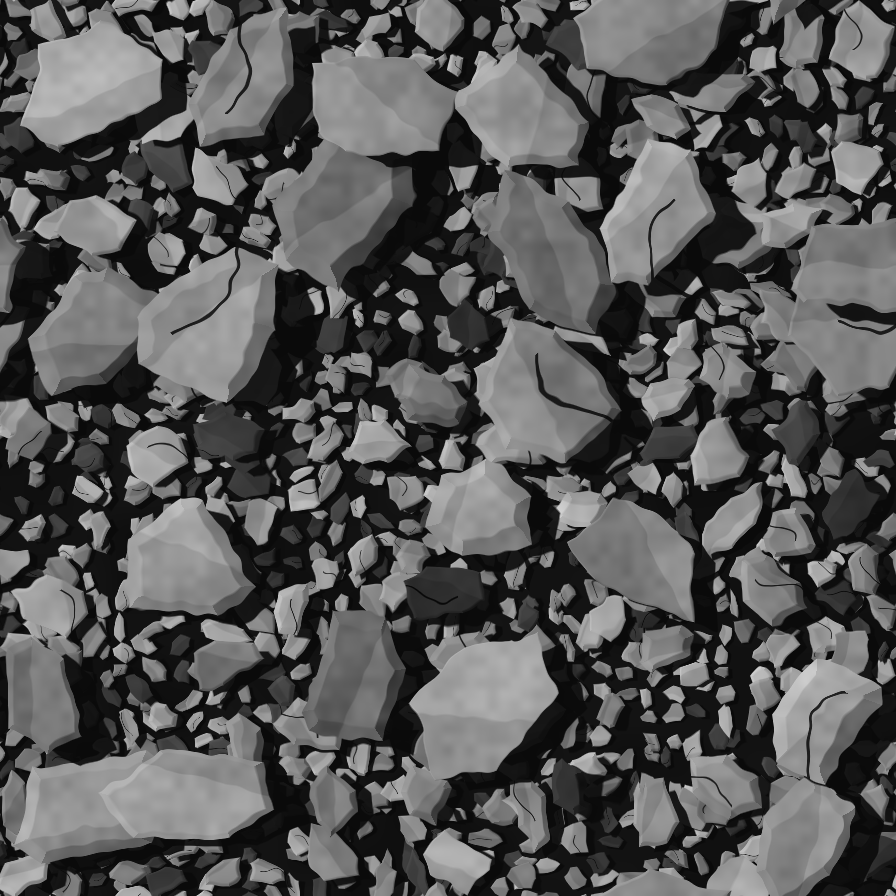
Write a WebGL 2 fragment shader that draws this texture.

```glsl
#version 300 es
precision highp float;
// Tiling bed of broken grey stones, lit from the left with hard dark shadows.

uniform vec2 u_resolution;
out vec4 fragColor;

const float TAU = 6.2831853;
const int SIDES = 6;
const vec2 LIGHT_DIR = vec2(-0.92, 0.39);
const float SHADOW_LENGTH = 0.27;   // in cells of the layer
const float GROUND_TONE = 0.065;
const float SHADOW_FLOOR = 0.035;
const float SHADOW_KEEP = 0.09;     // light left inside a shadow
const float DARKEST_STONE = 0.43;
const float BRIGHTEST_STONE = 0.65;
const float CHIP_AMOUNT = 0.0065;   // roughness of the outlines
const float BEND_AMOUNT = 0.020;

vec4 hash4(vec3 seed) {
    vec4 h = fract(seed.xyzx * vec4(0.1031, 0.1030, 0.0973, 0.1099));
    h += dot(h, h.wzxy + 33.33);
    return fract((h.xxyz + h.yzzw) * h.zywx);
}

// Value noise that wraps after a whole number of cells.
float noise(vec2 p, float period, float seed) {
    vec2 g = p * period, cell = floor(g), f = g - cell;
    f = f * f * (3.0 - 2.0 * f);
    vec2 lo = mod(cell, period), hi = mod(cell + 1.0, period);
    float a = hash4(vec3(lo, seed)).x;
    float b = hash4(vec3(hi.x, lo.y, seed)).x;
    float c = hash4(vec3(lo.x, hi.y, seed)).x;
    float d = hash4(vec3(hi, seed)).x;
    return mix(mix(a, b, f.x), mix(c, d, f.x), f.y);
}

vec2 noise2(vec2 p, float period, float seed) {
    return vec2(noise(p, period, seed), noise(p, period, seed + 7.0)) - 0.5;
}

// Signed distance to an irregular convex stone, with its nearest side's normal.
float stoneDistance(vec2 q, float size, vec4 h, out vec2 normal) {
    float d = -10.0;
    for (int i = 0; i < SIDES; i++) {
        float k = float(i);
        float angle = TAU * (k + 0.5 * fract(h.x * 17.0 + k * 0.618)) / float(SIDES);
        vec2 side = vec2(cos(angle), sin(angle));
        float reach = size * mix(0.65, 1.05, fract(h.z * 13.0 + k * 0.377));
        float e = dot(q, side) - reach;
        if (e > d) { d = e; normal = side; }
    }
    return d;
}

float coverage(float d, float pixel) {
    return clamp(0.5 - d / pixel, 0.0, 1.0);
}

// Paints one layer of stones and their shadows over the tone below.
float addStones(float below, vec2 p, float count, float presence, float dimShare, float grain, float seed) {
    vec2 g = p * count, cell = floor(g);
    float pixel = 1.2 * count / u_resolution.y;
    float tone = below;
    for (int y = -1; y <= 1; y++)
    for (int x = -1; x <= 1; x++) {
        vec2 id = cell + vec2(x, y);
        vec3 key = vec3(mod(id, count), seed);
        vec4 shape = hash4(key), look = hash4(key + vec3(0.0, 0.0, 31.0));
        vec4 extra = hash4(key + vec3(0.0, 0.0, 57.0));
        if (extra.x > presence) continue;

        vec2 q = g - id - mix(vec2(0.2), vec2(0.8), shape.yw);
        float turn = look.x * TAU, c = cos(turn), s = sin(turn);
        mat2 rotation = mat2(c, -s, s, c);
        vec2 squash = vec2(1.0, mix(1.0, 1.7, look.y));
        float size = mix(0.41, 0.56, extra.y);
        vec2 normal, unused;
        vec2 local = rotation * q * squash;
        float d = stoneDistance(local, size, shape, normal);

        // Cast shadow
        vec2 shifted = rotation * (q + LIGHT_DIR * SHADOW_LENGTH * mix(0.6, 1.0, look.w)) * squash;
        float shadow = coverage(stoneDistance(shifted, size * 0.98, shape, unused), pixel * 1.5);
        tone = mix(tone, SHADOW_FLOOR + SHADOW_KEEP * tone, shadow);

        // Flat top split by a fold
        float stone = mix(DARKEST_STONE, BRIGHTEST_STONE, look.z) + grain;
        float foldSide = dot(local, vec2(0.35, 0.94)) - (extra.z - 0.5) * 0.4;
        stone += mix(-0.035, 0.035, coverage(foldSide, pixel * 2.0));

        // Bevelled flanks, bright toward the light and dark away from it
        float facing = dot(normalize(normal * rotation), LIGHT_DIR);
        float flank = coverage(-d - 0.13 * extra.w, pixel * 2.0);
        stone += flank * facing * (facing > 0.0 ? 0.09 : 0.22);

        // Narrow crack along some stones
        float crackLine = abs(local.y + 0.12 * sin(local.x * 7.0 + shape.x * TAU) - 0.1);
        float crack = coverage(crackLine - 0.014, pixel) * step(0.72, shape.z);
        stone *= 1.0 - 0.8 * crack * step(-0.15, local.x);

        stone *= extra.x < presence * dimShare ? 0.42 : 1.0;
        tone = mix(tone, stone, coverage(d, pixel));
    }
    return tone;
}

void main() {
    vec2 p = gl_FragCoord.xy / u_resolution;
    float grain = 0.09 * (noise(p, 24.0, 3.0) - 0.5) + 0.07 * (noise(p, 80.0, 5.0) - 0.5);
    vec2 rough = p + BEND_AMOUNT * noise2(p, 14.0, 11.0) + CHIP_AMOUNT * noise2(p, 64.0, 13.0);

    // Layers from fine rubble up to large blocks
    float tone = GROUND_TONE + 0.03 * (noise(p, 20.0, 17.0) - 0.5);
    tone = addStones(tone, rough, 38.0, 0.85, 0.25, grain, 101.0);
    tone = addStones(tone, rough, 23.0, 0.70, 0.20, grain, 211.0);
    tone = addStones(tone, rough, 13.0, 0.58, 0.10, grain, 307.0);
    tone = addStones(tone, rough, 6.0, 0.55, 0.0, grain, 401.0);
    fragColor = vec4(vec3(clamp(tone, 0.0, 1.0)), 1.0);
}
```
